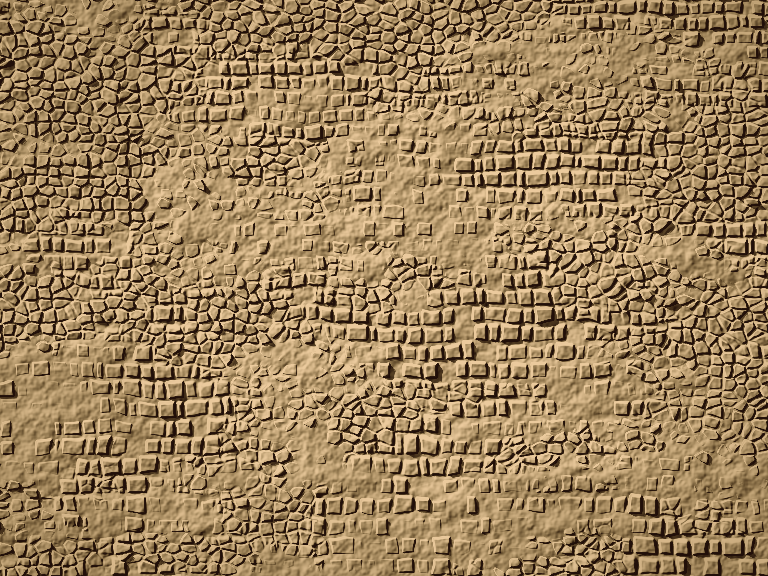
This texture is drawn by a WebGL 2 fragment shader. Its source:

```glsl
#version 300 es
precision highp float;
// A weathered wall of stepped stone courses, broken by rubble and drifted sand.
// A height field of jittered blocks, Voronoi stones and noise is lit by a low
// sun at the upper left, with short marched shadows and a sandy colour ramp.
uniform vec2 u_resolution;
out vec4 fragColor;

float hash(vec2 p) {
    vec3 a = fract(vec3(p.xyx) * 0.1031);
    a += dot(a, a.yzx + 33.33);
    return fract((a.x + a.y) * a.z);
}

vec2 hash2(vec2 p) {
    return vec2(hash(p + 11.3), hash(p + 57.7));
}

float noise(vec2 p) {
    vec2 i = floor(p), f = fract(p);
    f = f * f * (3.0 - 2.0 * f);
    return mix(mix(hash(i), hash(i + vec2(1, 0)), f.x),
               mix(hash(i + vec2(0, 1)), hash(i + vec2(1, 1)), f.x), f.y);
}

float fbm(vec2 p) {
    return 0.5 * noise(p) + 0.3 * noise(p * 2.1 + 5.0) + 0.2 * noise(p * 4.3 + 9.0);
}

// Position of the joint before block i of a course
float joint(float i, float row) {
    return i + 0.6 * (hash(vec2(i, row + 200.0)) - 0.5);
}

// Courses of rounded blocks, smaller towards the top
float courses(vec2 q) {
    float v = q.y * (27.0 + 6.0 * q.y) + 2.0;
    float row = floor(v), f = fract(v);
    float u = q.x * mix(33.0, 44.0, row / 34.0) + 17.0 * hash(vec2(row, 3.0)) + 2.0;
    float i = floor(u);
    i += step(joint(i + 1.0, row), u) - step(u, joint(i, row));
    float side = min(u - joint(i, row), joint(i + 1.0, row) - u);
    vec2 rnd = hash2(vec2(i, row));
    float top = 0.7 + 0.15 * rnd.y;
    float body = smoothstep(0.01, 0.2, side) * smoothstep(0.0, 0.12, f)
               * (1.0 - smoothstep(top - 0.12, top + 0.13, f));
    float present = step(0.07, hash(vec2(i + 80.0, row)));
    return body * present * (0.004 + 0.007 * rnd.x + 0.006 * pow(rnd.y, 5.0) + 0.004 * f);
}

// Loose angular stones
float rubble(vec2 q) {
    q *= vec2(44.0, 52.0);
    vec2 cell = floor(q), nearestId = cell, nearestOffset = vec2(0.0);
    float first = 9.0, second = 9.0;
    for (int y = -1; y <= 1; y++) {
        for (int x = -1; x <= 1; x++) {
            vec2 id = cell + vec2(x, y);
            vec2 offset = q - id - 0.1 - 0.8 * hash2(id);
            float d = length(offset);
            if (d < first) {
                second = first;
                first = d;
                nearestId = id;
                nearestOffset = offset;
            } else {
                second = min(second, d);
            }
        }
    }
    vec2 rnd = hash2(nearestId + 31.0);
    float tilt = 0.007 * dot(nearestOffset, rnd - 0.5);
    return smoothstep(0.0, 0.3, second - first)
         * (0.003 + 0.009 * rnd.x + 0.008 * pow(rnd.y, 4.0) + tilt);
}

float height(vec2 p) {
    vec2 q = p + 0.010 * (vec2(noise(p * 11.0), noise(p * 11.0 + 40.0)) - 0.5)
               + 0.006 * (vec2(noise(p * 45.0 + 9.0), noise(p * 45.0 + 70.0)) - 0.5);
    float broken = fbm(p * vec2(4.0, 7.0) + 3.0) + 0.15 * (p.y - 0.5);
    float h = mix(courses(q), rubble(q), smoothstep(0.44, 0.6, broken));
    float sand = 0.03 * fbm(p * vec2(6.0, 11.0) + 30.0) - 0.012;
    float grit = 0.0035 * noise(p * 90.0) + 0.0018 * noise(p * 190.0 + 7.0);
    return max(h, sand) + grit;
}

void main() {
    vec2 p = gl_FragCoord.xy / u_resolution.y;
    vec2 sun = normalize(vec2(-0.75, 0.66));

    // Direct light on the slope facing the sun
    float e = 0.0013;
    float slope = (height(p - sun * e) - height(p + sun * e)) / (2.0 * e);
    float lit = max((0.77 * slope + 0.64) / sqrt(1.0 + slope * slope), 0.0);
    float tone = 0.16 + 0.76 * pow(lit, 0.75);

    // Shadows cast by higher stones
    float base = height(p), blocked = 0.0;
    for (int k = 1; k <= 5; k++) {
        float d = 0.003 * float(k);
        blocked = max(blocked, height(p + sun * d) - base - 0.8 * d);
    }
    tone *= mix(1.0, 0.38, smoothstep(0.0, 0.003, blocked));

    // Stains and darker corners
    tone *= 0.92 + 0.16 * fbm(p * 9.0 + 60.0);
    vec2 c = gl_FragCoord.xy / u_resolution - 0.5;
    tone = clamp(tone * (1.06 - 0.45 * dot(c, c)), 0.13, 0.92);

    // Brown shade to pale sand
    fragColor = vec4(tone, 0.925 * tone - 0.06, 0.695 * pow(tone, 1.45), 1.0);
}
```
